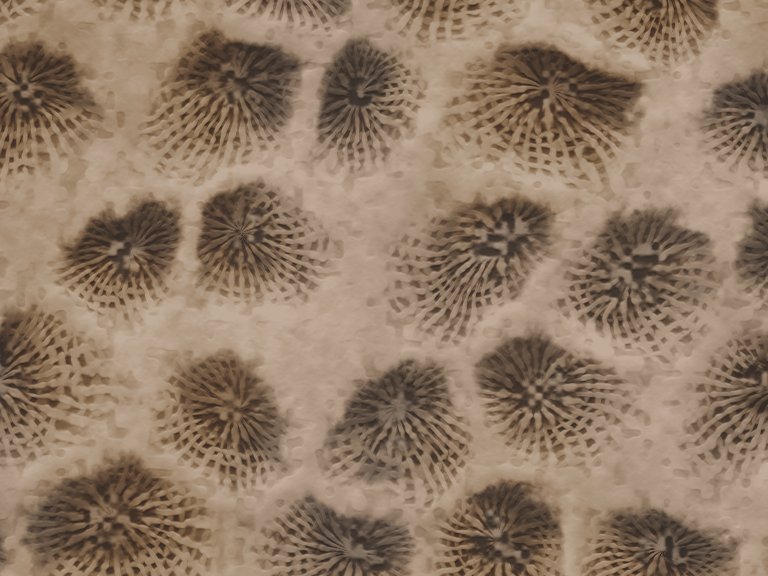
This texture is drawn by a Shadertoy shader. Its source:

```glsl
// Weathered stony coral: cream ridges around irregular cups with radial septa.
// Cups sit on a jittered staggered grid; each holds ribs, cross bars and a
// spongy core, shaded as a height field lit from above.

#define CELL vec2(0.315, 0.255)  // cup spacing
#define JITTER 0.42              // scatter of cup centres
#define CUP_SIZE 0.168           // largest cup radius
#define BAR_GAP 0.021            // spacing of cross bars along a rib
#define RELIEF 0.0045            // height of ribs over holes
#define BOWL_DEPTH 0.050         // depth of a cup
#define LIGHT_DIR vec2(-0.25, 0.97)
#define LIGHT_GAIN 0.13

const float TAU = 6.28319;
const vec3 UMBER = vec3(0.225, 0.17, 0.14);
const vec3 BROWN = vec3(0.39, 0.285, 0.20);
const vec3 TAN   = vec3(0.525, 0.41, 0.295);
const vec3 SAND  = vec3(0.635, 0.535, 0.43);
const vec3 CREAM = vec3(0.725, 0.645, 0.565);

struct Cup { vec2 offset; vec2 seed; float radius; float edge; };

vec2 hash22(vec2 p) {
    vec3 q = fract(p.xyx * vec3(0.1031, 0.1030, 0.0973));
    q += dot(q, q.yzx + 33.33);
    return fract((q.xx + q.yz) * q.zy);
}

float noise(vec2 p) {
    vec2 i = floor(p), f = fract(p);
    f = f * f * (3.0 - 2.0 * f);
    float low = mix(hash22(i).x, hash22(i + vec2(1, 0)).x, f.x);
    float high = mix(hash22(i + vec2(0, 1)).x, hash22(i + vec2(1, 1)).x, f.x);
    return mix(low, high, f.y);
}

float fbm(vec2 p) {
    float sum = 0.0, amp = 0.5;
    for (int i = 0; i < 4; i++) {
        sum += amp * noise(p);
        p = mat2(1.6, 1.2, -1.2, 1.6) * p + 7.3;
        amp *= 0.5;
    }
    return sum / 0.9375;
}

// Nearest cup; edge is 0 at its middle, 1 at its rim, above 1 on the ridges
Cup findCup(vec2 p) {
    Cup cup;
    float first = 1e3, second = 1e3;
    for (int j = -1; j <= 1; j++)
    for (int i = -1; i <= 1; i++) {
        float row = floor(p.y / CELL.y) + float(j);
        float stagger = 0.5 * mod(row, 2.0);
        vec2 id = vec2(floor(p.x / CELL.x - stagger) + float(i), row);
        vec2 seed = hash22(id + 41.0);
        vec2 centre = id + vec2(stagger, 0.0) + 0.5 + JITTER * (hash22(id + 9.0) - 0.5);
        vec2 d = p - centre * CELL;
        float radius = CUP_SIZE * mix(0.58, 1.0, sqrt(seed.x));
        float turn = 1.4 * (seed.y - 0.5);
        vec2 q = mat2(cos(turn), -sin(turn), sin(turn), cos(turn)) * d;
        float s = length(q * vec2(1.0, 1.25)) / radius;
        if (s < first) {
            second = first;
            first = s;
            cup = Cup(d, seed, radius, s);
        } else second = min(second, s);
    }
    cup.edge = max(first, 1.25 - 0.9 * (second - first));
    return cup;
}

// One repeat of a rounded ridge, thick where grow is high
float ridgeWave(float x, float grow) {
    return smoothstep(0.22, 0.78, abs(2.0 * fract(x) - 1.0) + grow);
}

// Returns height, brightness and greyness of the surface
vec3 coral(vec2 p) {
    vec2 warp = vec2(noise(p * 6.0), noise(p * 6.0 + 31.0)) - 0.5;
    vec2 rough = vec2(noise(p * 38.0 + 5.0), noise(p * 38.0 + 63.0)) - 0.5;
    Cup cup = findCup(p + 0.065 * warp + 0.006 * rough);
    float grain = fbm(p * 42.0), speck = noise(p * 115.0), lump = noise(p * 16.0 + 50.0);
    float edge = cup.edge + 0.30 * (grain - 0.5) + 0.20 * (lump - 0.5);
    float inside = 1.0 - smoothstep(0.82, 1.08, edge);
    float inner = 1.0 - smoothstep(0.35, 0.98, edge);

    // Core lies off centre, towards the shaded upper wall
    float lean = 2.2 * (fract(cup.seed.y * 7.0 + cup.seed.x) - 0.5);
    vec2 up = vec2(sin(lean), cos(lean));
    vec2 v = cup.offset - up * 0.24 * cup.radius;
    float r = length(v);

    // Septa, merging in pairs towards the core, and the bars between them
    float ribs = 2.0 * floor(6.0 + 72.0 * cup.radius);
    float k = atan(v.x, -v.y) / TAU * ribs + 0.7 * (noise(p * 20.0) - 0.5);
    float grow = 0.5 * (speck - 0.5) + 0.5 * (grain - 0.5) + 0.05;
    float outer = smoothstep(0.32, 0.52, r / cup.radius);
    float rib = mix(ridgeWave(0.5 * k, grow), ridgeWave(k, grow), outer);
    float phase = hash22(vec2(floor(k), floor(cup.seed.x * 97.0))).x;
    float bar = ridgeWave(r / BAR_GAP + phase + 0.7 * noise(p * 30.0), grow);
    bar *= (0.30 + 0.75 * noise(p * 22.0 + 17.0)) * outer;
    float solid = max(rib * (0.74 + 0.35 * speck), bar);

    // Spongy core
    float core = 1.0 - smoothstep(0.10, 0.38, r / cup.radius + 0.7 * (grain - 0.5));
    float sponge = smoothstep(0.30, 0.68, 0.6 * noise(p * 84.0) + 0.4 * grain);
    solid = mix(solid, sponge, core);

    // Brightness of ridge, fringe, holes and shaded pocket
    float ridge = 0.93 + 0.34 * (fbm(p * 7.0) - 0.5) + 0.22 * (grain - 0.5);
    float pits = smoothstep(0.58, 0.80, noise(p * 58.0 + 3.0));
    ridge -= 0.18 * pits * (1.0 - smoothstep(1.0, 1.4, edge));
    float wall = mix(mix(0.58, 0.10, inner), mix(0.90, 0.73, inner), solid);
    float side = dot(cup.offset / cup.radius, up);
    float pocket = smoothstep(-0.05, 0.55, side + 0.9 * (lump - 0.5) + 0.4 * (grain - 0.5));
    wall *= 1.0 - mix(0.42, 0.72, cup.seed.y) * pocket * (1.0 - 0.5 * core);
    float bright = mix(ridge, wall, inside);

    float height = -BOWL_DEPTH * (1.0 - smoothstep(0.40, 1.25, cup.edge));
    height += RELIEF * (inside * solid - 0.5 * pits * (1.0 - inside)) + 0.006 * grain;
    float grey = inside * 0.75 * max(0.7 * pocket, core) * noise(p * 6.0 + 11.0);
    return vec3(height, bright, grey);
}

void mainImage(out vec4 fragColor, in vec2 fragCoord) {
    vec2 p = fragCoord / iResolution.y + vec2(3.1, 5.2);
    vec2 uv = fragCoord / iResolution.xy - 0.5;
    vec2 e = vec2(0.003, 0.0);
    vec3 s = coral(p);
    vec2 slope = (vec2(coral(p + e.xy).x, coral(p + e.yx).x) - s.x) / e.x;
    float shade = clamp(-dot(slope, LIGHT_DIR), -1.2, 1.2);
    float tone = 4.0 * clamp(s.y + LIGHT_GAIN * shade - 0.16 * dot(uv, uv), 0.0, 1.06);

    // Tone ramp, grey film in the cups and a faint cool patchiness
    vec3 color = mix(UMBER, BROWN, clamp(tone, 0.0, 1.0));
    color = mix(color, TAN, clamp(tone - 1.0, 0.0, 1.0));
    color = mix(color, SAND, clamp(tone - 2.0, 0.0, 1.0));
    color = mix(color, CREAM, clamp(tone - 3.0, 0.0, 1.3));
    float luma = dot(color, vec3(0.3, 0.59, 0.11));
    float film = clamp(s.z + 0.45 * smoothstep(0.45, 0.8, noise(p * 3.0)), 0.0, 0.8);
    color = mix(color, luma * vec3(1.11, 0.975, 0.87), film);
    fragColor = vec4(color, 1.0);
}
```
